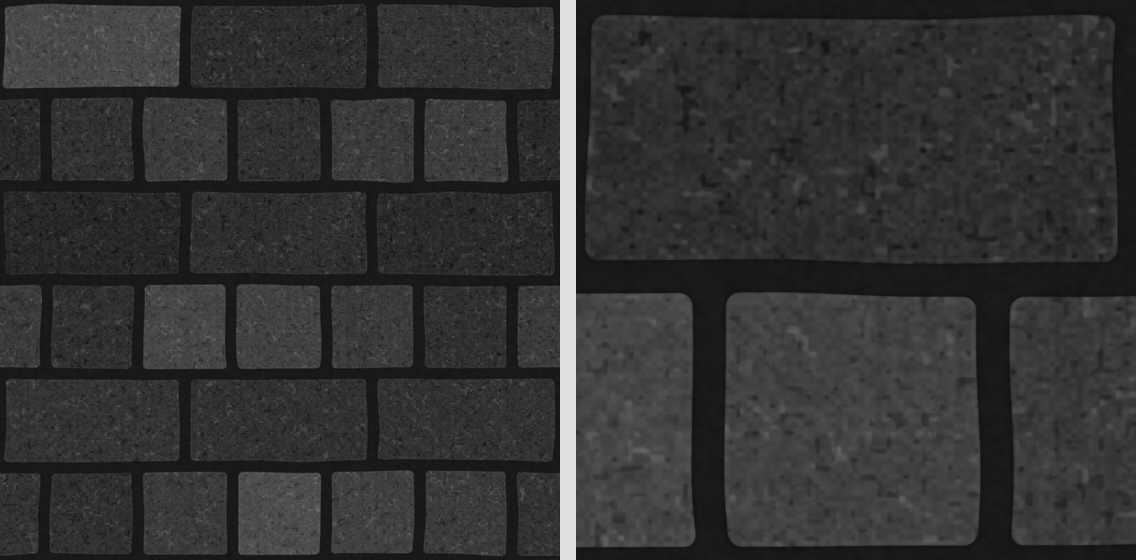
Left: the whole. Right: its middle third, enlarged.
A Shadertoy shader for this texture:

```glsl
// Dark speckled paving: rows of long stones alternating with rows of square setts.

float hash(vec2 p) {
    return fract(sin(dot(p, vec2(127.1, 311.7))) * 43758.5453);
}

// Value noise that tiles across the unit canvas.
float noise(vec2 uv, float cells) {
    vec2 p = uv * cells, i = floor(p), f = fract(p);
    f = f * f * (3.0 - 2.0 * f);
    vec2 lo = mod(i, cells) + 0.5, hi = mod(i + 1.0, cells) + 0.5;
    return mix(mix(hash(lo), hash(vec2(hi.x, lo.y)), f.x),
               mix(hash(vec2(lo.x, hi.y)), hash(hi), f.x), f.y);
}

float roundedBox(vec2 p, vec2 halfSize, float radius) {
    vec2 q = abs(p) - halfSize + radius;
    return length(max(q, 0.0)) + min(max(q.x, q.y), 0.0) - radius;
}

void mainImage(out vec4 fragColor, in vec2 fragCoord) {
    vec2 uv = fragCoord / iResolution.xy;
    float pixel = 1.0 / min(iResolution.x, iResolution.y);

    // Slightly uneven, hand-cut edges
    vec2 wobble = vec2(noise(uv, 13.0), noise(uv + 0.37, 11.0)) - 0.5;
    vec2 p = uv + 0.007 * wobble + vec2(0.002, 0.0);

    // Six rows: six setts, offset by half, then three long stones
    float row = floor(p.y * 6.0);
    float isLong = mod(row, 2.0);
    float count = mix(6.0, 3.0, isLong);
    float x = p.x * count + 0.5 * (1.0 - isLong);
    vec2 id = vec2(mod(floor(x), count), mod(row, 6.0));
    vec2 size = vec2(1.0 / count, 1.0 / 6.0);
    vec2 local = (vec2(fract(x), fract(p.y * 6.0)) - 0.5) * size;
    float d = roundedBox(local, 0.5 * size - 0.0098, 0.008);

    // Each stone has its own tone
    float spread = 0.5 * (hash(id + 3.7) + hash(id + 19.3));
    float stone = mix(0.12, 0.325, spread);

    // Granite grain, clustered pale flecks and small dark pits
    float fine = noise(uv, 300.0) - 0.5;
    float coarse = noise(uv + 0.21, 120.0) - 0.5;
    float patches = smoothstep(0.35, 0.8, noise(uv + 0.43, 75.0));
    stone += 0.065 * fine + 0.035 * coarse;
    stone += 0.09 * patches * smoothstep(0.55, 0.95, noise(uv + 0.13, 210.0));
    stone -= 0.06 * smoothstep(0.72, 0.95, noise(uv + 0.67, 190.0));

    // Thin worn rim
    stone += 0.018 * (1.0 - smoothstep(0.0, 0.002, abs(d + 0.002)));

    // Mortar, a little darker against the stones
    float mortar = 0.098 + 0.018 * fine + 0.012 * coarse;
    mortar -= 0.014 * (1.0 - smoothstep(0.0, 0.004, d));

    float cover = 1.0 - smoothstep(-pixel, pixel, d);
    fragColor = vec4(vec3(mix(mortar, stone, cover)), 1.0);
}
```
